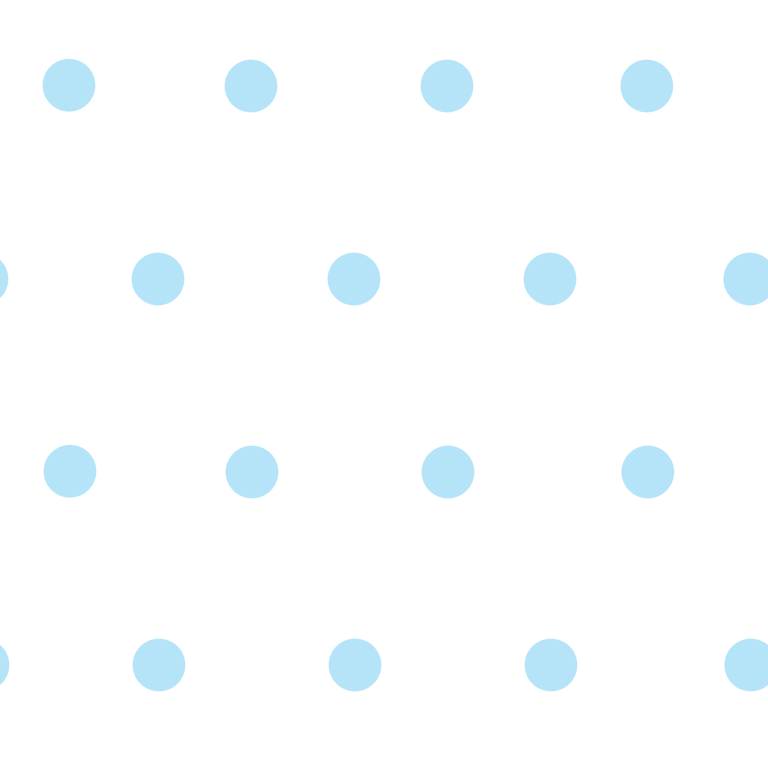
Give the GLSL for this pattern, as a Shadertoy shader.

```glsl
// Pale blue polka dots in four staggered rows on white, with slightly uneven columns.

// Centre of a dot; rows count from the bottom, columns from the left.
vec2 dotCentre(int row, int column) {
    bool inset = row % 2 == 1;
    vec2 centre = vec2(inset ? 0.0716 : -0.0495, 0.1341)
                + vec2(0.2552, 0.2513) * vec2(column, row);

    // Uneven spacing at the two sides
    if (column == 0) centre += inset ? vec2(0.0182, 0.001) : vec2(0.026, 0.0);
    if (column == (inset ? 3 : 4)) centre.x += 0.005;

    // Slight sideways drift of the lower half
    if (row < 2) centre.x += 0.0013;
    return centre;
}

void mainImage(out vec4 fragColor, in vec2 fragCoord) {
    vec2 uv = fragCoord / iResolution.xy;
    float pixel = 1.0 / iResolution.y;

    // Signed distance to the nearest dot
    float dist = 1.0;
    for (int row = 0; row < 4; row++)
        for (int column = 0; column < 5; column++)
            dist = min(dist, length(uv - dotCentre(row, column)) - 0.0343);

    float coverage = 1.0 - smoothstep(-0.75 * pixel, 0.75 * pixel, dist);
    vec3 color = mix(vec3(1.0), vec3(0.71, 0.89, 0.97), coverage);
    fragColor = vec4(color, 1.0);
}
```
